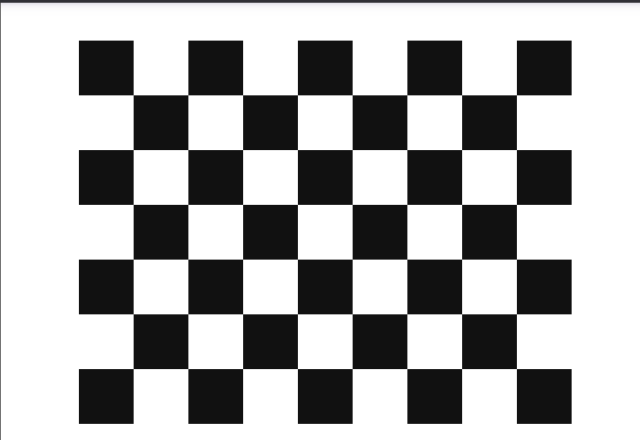
This pattern is drawn by a Shadertoy shader. Its source:

```glsl
// Black and white checkerboard of 9 by 7 squares on a white page,
// with a dark bar and soft shadow along the top and a thin line at the left.
// Squares come from the product of two box-filtered square waves.

const vec2  BOARD_CELLS  = vec2(9.0, 7.0);
const vec2  BOARD_ORIGIN = vec2(0.1793, 0.0367);  // lower left, in canvas heights
const float CELL_SIZE    = 0.12443;
const float BAR_HEIGHT   = 0.0062;
const float SHADOW_REACH = 0.007;
const float LINE_WIDTH   = 0.0019;

const vec3 PAPER  = vec3(1.0);
const vec3 INK    = vec3(0.065);
const vec3 BAR    = vec3(0.19, 0.19, 0.21);
const vec3 SHADOW = vec3(0.87, 0.86, 0.90);
const vec3 LINE   = vec3(0.35);

// Share of a pixel on the positive side of an edge
float coverage(float dist, float pixel) {
    return clamp(dist / pixel + 0.5, 0.0, 1.0);
}

// Smoothed square wave: +1 in even cells, -1 in odd cells
vec2 squareWave(vec2 p, float pixel) {
    vec2 edgeDist = 0.5 - abs(mod(p + 0.5, 2.0) - 1.0);
    return clamp(2.0 * edgeDist / pixel, -1.0, 1.0);
}

// Ink of a finite checkerboard; p and pixel are in cells
float checkerboard(vec2 p, vec2 cells, float pixel) {
    vec2 inner = clamp(p, vec2(0.5 * pixel), cells - 0.5 * pixel);
    vec2 wave = squareWave(inner, pixel);
    vec2 inset = min(p, cells - p);
    float inside = coverage(inset.x, pixel) * coverage(inset.y, pixel);
    return inside * (0.5 + 0.5 * wave.x * wave.y);
}

void mainImage(out vec4 fragColor, in vec2 fragCoord) {
    float pixel = 1.0 / iResolution.y;
    vec2 p = fragCoord * pixel;
    float depth = 1.0 - p.y;

    // Page with the shadow fading below the bar
    float shade = exp(-max(depth - BAR_HEIGHT, 0.0) / SHADOW_REACH);
    vec3 color = mix(PAPER, SHADOW, shade);

    // Board
    vec2 boardPos = (p - BOARD_ORIGIN) / CELL_SIZE;
    color = mix(color, INK, checkerboard(boardPos, BOARD_CELLS, pixel / CELL_SIZE));

    // Left line and top bar
    color = mix(color, LINE, coverage(LINE_WIDTH - p.x, pixel));
    color = mix(color, BAR, coverage(BAR_HEIGHT - depth, pixel));

    fragColor = vec4(color, 1.0);
}
```
